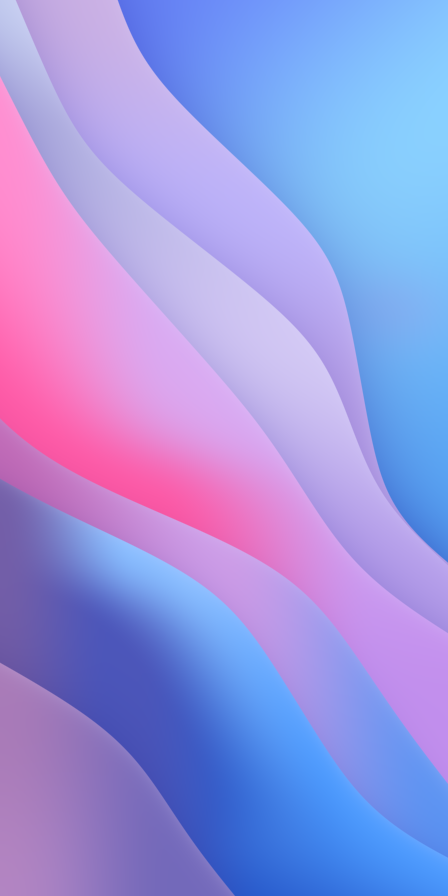
This background is drawn by a WebGL 2 fragment shader. Its source:

```glsl
#version 300 es
precision highp float;

uniform vec2 u_resolution;
out vec4 fragColor;

const float BEND_SOFTNESS = 0.055;

// Signed distance to a falling line with three soft bends; positive is upper right
float edgeDistance(vec2 p, float start, float slope, vec3 bendAt, vec3 turn) {
    vec3 grow = exp((p.y - bendAt) / BEND_SOFTNESS);
    float x = start + slope * p.y + dot(turn, BEND_SOFTNESS * log(1.0 + grow));
    float tilt = slope + dot(turn, grow / (1.0 + grow));
    return (p.x - x) / sqrt(1.0 + tilt * tilt);
}

vec3 gradient3(vec3 a, vec3 b, vec3 c, float t) {
    return mix(mix(a, b, smoothstep(0.0, 0.5, t)), c, smoothstep(0.5, 1.0, t));
}

// Shades what lies beneath, then lays a sheet with a thin bright rim over it
vec3 layOver(vec3 below, vec3 sheet, float d, float shade, float spread, float aa) {
    vec3 shadowTint = vec3(0.75, 0.85, 0.35);
    below *= 1.0 - shade * shadowTint * exp(-max(d, 0.0) / spread);
    float rim = 0.16 * exp(min(d, 0.0) / 0.018);
    sheet = mix(sheet, vec3(0.88, 0.86, 1.0), rim);
    return mix(below, sheet, 1.0 - smoothstep(-aa, aa, d));
}

vec3 skyColor(vec2 p) {
    float t = 0.5 * (p.x - 0.3) + 0.55 * p.y;
    vec3 sky = gradient3(vec3(0.42, 0.54, 0.98), vec3(0.54, 0.82, 1.0), vec3(0.36, 0.67, 0.97), t);
    vec2 q = (p - vec2(0.88, 0.69)) / vec2(0.13, 0.09);
    return mix(sky, vec3(0.60, 0.66, 0.94), 0.35 * exp(-dot(q, q)));
}

vec3 lilacColor(vec2 p) {
    return gradient3(vec3(0.80, 0.70, 0.90), vec3(0.75, 0.71, 0.98), vec3(0.74, 0.65, 0.92), p.y / 0.95);
}

vec3 mistColor(vec2 p) {
    vec3 mist = gradient3(vec3(0.71, 0.71, 0.89), vec3(0.83, 0.79, 0.96), vec3(0.73, 0.64, 0.93), (p.y - 0.25) / 1.05);
    return mix(vec3(0.79, 0.83, 0.95), mist, smoothstep(0.0, 0.3, p.y));
}

vec3 pinkColor(vec2 p, float fromLower) {
    vec3 orchid = mix(vec3(0.85, 0.67, 0.95), vec3(0.76, 0.56, 0.93), smoothstep(0.85, 1.6, p.y));
    vec3 pink = mix(vec3(1.0, 0.56, 0.82), orchid, smoothstep(0.0, 0.38, p.x));
    float heat = exp(-fromLower * fromLower / 0.04) * (1.0 - smoothstep(0.35, 0.85, p.x));
    return mix(pink, vec3(1.0, 0.35, 0.65), heat);
}

vec3 mauveColor(vec2 p) {
    return gradient3(vec3(0.76, 0.42, 0.72), vec3(0.81, 0.62, 0.91), vec3(0.36, 0.58, 0.95), p.x);
}

vec3 blueColor(vec2 p, float depth) {
    vec3 plum = vec3(0.45, 0.37, 0.66);
    vec3 lit = mix(plum, vec3(0.53, 0.74, 1.0), smoothstep(0.0, 0.3, p.x));
    lit = mix(lit, vec3(0.30, 0.61, 1.0), smoothstep(0.4, 0.75, p.x));
    vec3 deep = mix(plum, vec3(0.30, 0.34, 0.73), smoothstep(0.0, 0.25, p.x));
    deep = mix(deep, vec3(0.17, 0.38, 0.82), smoothstep(0.3, 0.6, p.x));
    return mix(lit, deep, smoothstep(0.0, 0.26, depth));
}

vec3 duskColor(vec2 p) {
    vec3 dusk = mix(vec3(0.66, 0.48, 0.72), vec3(0.45, 0.41, 0.73), smoothstep(0.0, 0.4, p.x));
    return dusk + 0.04 * smoothstep(1.6, 2.0, p.y) * (1.0 - smoothstep(0.1, 0.35, p.x));
}

void main() {
    // One unit across, two units down from the top
    vec2 p = gl_FragCoord.xy / u_resolution * vec2(1.0, 2.0);
    p.y = 2.0 - p.y;
    float aa = 0.8 / u_resolution.x;

    // Flowing edges from upper right to lower left
    float lilacEdge = edgeDistance(p, 0.26, 0.3, vec3(0.15, 0.56, 1.16), vec3(0.8, -0.93, 1.2));
    float mistEdge = edgeDistance(p, 0.035, 0.42, vec3(0.35, 0.76, 1.13), vec3(0.9, -1.0, 0.85));
    float pinkEdge = edgeDistance(p, -0.085, 0.5, vec3(0.45, 0.95, 1.3), vec3(0.4, -0.3, 1.1));
    float mauveEdge = edgeDistance(p, -0.76, 0.8, vec3(1.05, 1.25, 1.62), vec3(2.1, -2.26, 0.15));
    float blueEdge = edgeDistance(p, -1.518, 1.4, vec3(1.12, 1.28, 1.86), vec3(1.35, -2.15, 1.8));
    float duskEdge = edgeDistance(p, -2.732, 1.85, vec3(1.4, 1.63, 1.88), vec3(0.0, -1.3, 0.3));

    // Stack the sheets
    vec3 color = skyColor(p);
    color = layOver(color, lilacColor(p), lilacEdge, 0.22, 0.10, aa);
    color = layOver(color, mistColor(p), mistEdge, 0.13, 0.07, aa);
    color = layOver(color, pinkColor(p, mauveEdge), pinkEdge, 0.17, 0.07, aa);
    color = layOver(color, mauveColor(p), mauveEdge, 0.04, 0.03, aa);
    color = layOver(color, blueColor(p, -blueEdge), blueEdge, 0.10, 0.04, aa);
    color = layOver(color, duskColor(p), duskEdge, 0.12, 0.06, aa);
    fragColor = vec4(color, 1.0);
}
```
